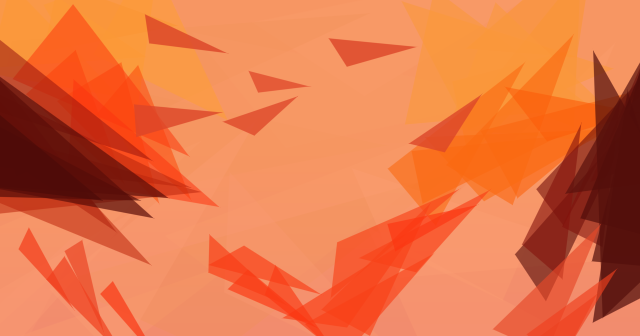
Write a Shadertoy shader that draws this background.

```glsl
// Abstract backdrop of overlapping translucent shards on a warm peach ground.
// Each cluster scatters triangles along its own axis with a low-discrepancy
// sequence, then blends them in order from pale washes to dark side masses.

vec2 hash2(float n) {
    return fract(sin(n * vec2(12.71, 31.17) + vec2(1.3, 4.1)) * 4375.85);
}

mat2 rotation(float angle) {
    float c = cos(angle), s = sin(angle);
    return mat2(c, s, -s, c);
}

// Signed distance to the line a-b, positive on its right side
float edgeDistance(vec2 p, vec2 a, vec2 b) {
    vec2 d = normalize(b - a);
    return dot(p - a, vec2(d.y, -d.x));
}

float triangleDistance(vec2 p, vec2 a, vec2 b, vec2 c) {
    return max(edgeDistance(p, a, b),
               max(edgeDistance(p, b, c), edgeDistance(p, c, a)));
}

// A pointed shard along +x; size holds half length and half width
float shardDistance(vec2 p, vec2 size, float seed) {
    vec2 r = hash2(seed), q = hash2(seed + 7.7);
    vec2 tip   = size * vec2(1.0, q.x - 0.5);
    vec2 upper = size * vec2(-0.4 - 0.6 * r.x, 0.6 + 0.5 * q.y);
    vec2 lower = size * vec2(-0.9 + 0.7 * r.y, -0.6 - 0.5 * r.x);
    return triangleDistance(p, tip, upper, lower);
}

// Blends count shards over the ground, spread in a box turned by angle
vec3 scatter(vec3 ground, vec2 p, int count, vec2 centre, vec2 spread,
             vec2 size, float angle, float turn,
             vec3 tintA, vec3 tintB, float opacity, float seed) {
    float pixel = 1.0 / iResolution.y;
    for (int i = 0; i < count; i++) {
        float id = seed + float(i) * 1.37;
        vec2 r = hash2(id);
        vec2 offset = fract(hash2(seed) + float(i) * vec2(0.755, 0.57)) - 0.5;
        vec2 position = centre + rotation(angle) * (offset * spread);
        vec2 local = rotation(-angle - (r.x - 0.5) * turn) * (p - position);
        float d = shardDistance(local, size * (0.8 + 0.4 * r.y), id + 3.1);
        float cover = smoothstep(0.7 * pixel, -0.7 * pixel, d);
        ground = mix(ground, mix(tintA, tintB, r.y), cover * opacity);
    }
    return ground;
}

void mainImage(out vec4 fragColor, in vec2 fragCoord) {
    vec2 p = fragCoord / iResolution.y;
    float right = iResolution.x / iResolution.y;

    vec3 peach  = vec3(0.97, 0.59, 0.39);
    vec3 pink   = vec3(0.95, 0.55, 0.43);
    vec3 pale   = vec3(1.00, 0.64, 0.46);
    vec3 sand   = vec3(0.93, 0.56, 0.32);
    vec3 amber  = vec3(0.98, 0.58, 0.20);
    vec3 flame  = vec3(0.99, 0.35, 0.03);
    vec3 red    = vec3(0.99, 0.20, 0.06);
    vec3 brick  = vec3(0.88, 0.30, 0.18);
    vec3 maroon = vec3(0.60, 0.08, 0.05);
    vec3 dark   = vec3(0.29, 0.04, 0.03);

    // Ground and broad pale washes
    vec3 col = mix(pink, peach, smoothstep(0.0, 0.6, p.y));
    col = scatter(col, p, 9, vec2(0.95, 0.55), vec2(1.8, 0.9),
                  vec2(0.6, 0.2), 0.4, 1.2, pale, sand, 0.3, 2.0);
    col = scatter(col, p, 6, vec2(0.9, 0.15), vec2(1.8, 0.3),
                  vec2(0.45, 0.15), 0.1, 2.0, pink, pale, 0.35, 11.0);

    // Amber planes in the upper corners
    col = scatter(col, p, 5, vec2(0.33, 0.87), vec2(0.4, 0.2),
                  vec2(0.28, 0.18), -0.3, 2.5, amber, vec3(1.0, 0.63, 0.22), 0.6, 21.0);
    col = scatter(col, p, 6, vec2(right - 0.32, 0.84), vec2(0.36, 0.26),
                  vec2(0.3, 0.21), 0.7, 2.5, amber, vec3(0.98, 0.6, 0.24), 0.6, 31.0);

    // Flame-coloured wedges below them
    col = scatter(col, p, 5, vec2(0.32, 0.63), vec2(0.28, 0.14),
                  vec2(0.25, 0.12), -0.55, 1.2, flame, red, 0.55, 41.0);
    col = scatter(col, p, 6, vec2(right - 0.33, 0.6), vec2(0.4, 0.16),
                  vec2(0.26, 0.11), 0.55, 1.2, flame, vec3(0.98, 0.42, 0.07), 0.6, 51.0);

    // Maroon fringes and dark masses at the sides
    col = scatter(col, p, 5, vec2(0.08, 0.6), vec2(0.15, 0.3),
                  vec2(0.42, 0.15), -0.4, 0.7, maroon, red * 0.75, 0.55, 61.0);
    col = scatter(col, p, 5, vec2(right - 0.15, 0.46), vec2(0.4, 0.18),
                  vec2(0.3, 0.09), 1.25, 0.7, maroon, dark, 0.6, 71.0);
    col = scatter(col, p, 4, vec2(0.04, 0.57), vec2(0.06, 0.08),
                  vec2(0.4, 0.21), -0.3, 0.3, dark, vec3(0.36, 0.05, 0.03), 0.7, 81.0);
    col = scatter(col, p, 5, vec2(right - 0.03, 0.46), vec2(0.3, 0.06),
                  vec2(0.4, 0.17), 1.5, 0.5, dark, vec3(0.36, 0.07, 0.05), 0.7, 91.0);

    // Bright red bands and splinters along the bottom
    col = scatter(col, p, 6, vec2(1.14, 0.2), vec2(0.36, 0.1),
                  vec2(0.23, 0.08), 0.8, 0.7, red, vec3(0.97, 0.27, 0.1), 0.65, 101.0);
    col = scatter(col, p, 4, vec2(0.77, 0.16), vec2(0.28, 0.1),
                  vec2(0.2, 0.06), -0.65, 0.7, red, vec3(0.95, 0.3, 0.12), 0.65, 111.0);
    col = scatter(col, p, 4, vec2(0.25, 0.1), vec2(0.4, 0.2),
                  vec2(0.18, 0.04), -0.9, 0.8, red, brick, 0.7, 121.0);
    col = scatter(col, p, 3, vec2(right - 0.25, 0.06), vec2(0.2, 0.15),
                  vec2(0.2, 0.08), 0.95, 0.6, red, brick, 0.65, 131.0);

    // Loose brick splinters
    col = scatter(col, p, 6, vec2(0.95, 0.74), vec2(1.1, 0.35),
                  vec2(0.13, 0.045), -0.15, 2.6, brick, vec3(0.85, 0.25, 0.14), 0.8, 141.0);

    fragColor = vec4(col, 1.0);
}
```
